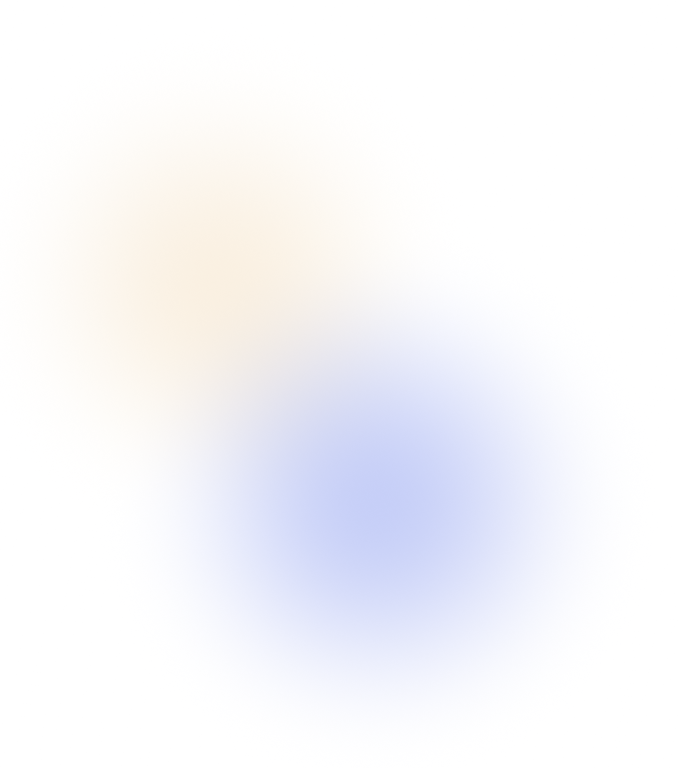
Reproduce this background procedurally as a Shadertoy shader.

```glsl
// Two soft round glows, warm cream and periwinkle blue, on white paper.
// Each glow is a smooth radial falloff with a finite radius; the tints are
// multiplied like ink, so their overlap turns a neutral grey.

// Positions and radii are in units of the canvas height.
const vec3 PAPER = vec3(1.0);

const vec2 CREAM_CENTER = vec2(0.284, 0.629);
const float CREAM_RADIUS = 0.355;
const vec3 CREAM_TINT = vec3(0.980, 0.942, 0.885);

const vec2 BLUE_CENTER = vec2(0.492, 0.345);
const float BLUE_RADIUS = 0.378;
const vec3 BLUE_TINT = vec3(0.778, 0.812, 0.970);

const float DITHER = 1.0 / 255.0;

// Bell-shaped falloff: 1 at the center, exactly 0 at the radius.
float glow(vec2 p, vec2 center, float radius) {
    vec2 d = (p - center) / radius;
    float k = max(1.0 - dot(d, d), 0.0);
    return k * k * k;
}

float hash(vec2 p) {
    return fract(sin(dot(p, vec2(12.9898, 78.233))) * 43758.5453);
}

void mainImage(out vec4 fragColor, in vec2 fragCoord) {
    vec2 p = fragCoord / iResolution.y;

    // Multiply both tints onto the paper.
    vec3 color = PAPER;
    color *= mix(vec3(1.0), CREAM_TINT, glow(p, CREAM_CENTER, CREAM_RADIUS));
    color *= mix(vec3(1.0), BLUE_TINT, glow(p, BLUE_CENTER, BLUE_RADIUS));

    // Sub-level dither hides banding in the faint gradients.
    color += (hash(fragCoord) - 0.5) * DITHER;

    fragColor = vec4(clamp(color, 0.0, 1.0), 1.0);
}
```
